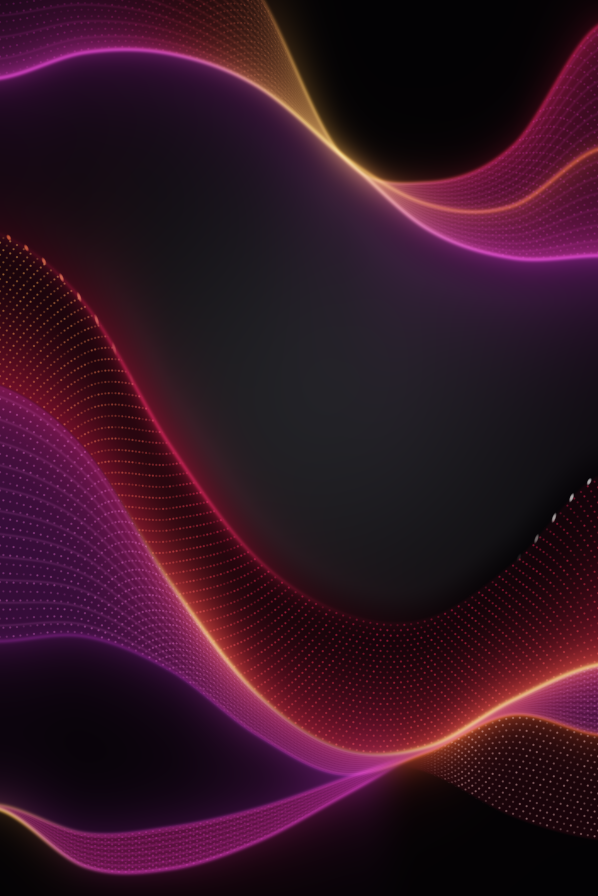
A Shadertoy shader for this background:

```glsl
// Glowing silk-like waves of violet, crimson and gold with fine dot meshes on black.
#define DOT_RADIUS .0013
#define LINE_WIDTH .0036
#define COLUMNS 88.
#define DOT_GAIN .65
#define EXPOSURE 1.12

const vec3 GOLD = vec3(1, .66, .25), ORANGE = vec3(.95, .32, .12);
const vec3 CRIMSON = vec3(.65, .06, .18), MAGENTA = vec3(.75, .14, .62);
const vec3 VIOLET = vec3(.3, .06, .32), SLATE = vec3(.11, .117, .125);

float hash(vec2 cell) {
  vec3 q = fract(cell.xyx * .1031);
  q += dot(q, q.yzx + 33.33);
  return fract((q.x + q.y) * q.z);
}

// Smooth curve through eight evenly spaced heights: (height, slope)
vec2 wave(float x, vec4 a, vec4 b) {
  float k[8] = float[8](a.x, a.y, a.z, a.w, b.x, b.y, b.z, b.w);
  float s = clamp(x, 0., .9999) * 7., t = fract(s);
  int i = int(s);
  float k0 = k[max(i - 1, 0)], k1 = k[i], k2 = k[i + 1], k3 = k[min(i + 2, 7)];
  float c1 = k2 - k0, c2 = 2. * k0 - 5. * k1 + 4. * k2 - k3;
  float c3 = 3. * (k1 - k2) + k3 - k0;
  return vec2(k1 + .5 * t * (c1 + t * (c2 + t * c3)),
              3.5 * (c1 + t * (2. * c2 + 3. * t * c3)));
}

// Signed distance to a wave, positive below it
float below(vec2 p, vec2 w) { return (p.y - w.x) / sqrt(1. + w.y * w.y); }
float bump(float x, float center, float width) { x = (x - center) / width; return exp(-x * x); }
float inside(float d) { return smoothstep(-.003, .003, d); }
float fall(float d, float reach) { return inside(d) * exp(-max(d, 0.) / reach); }

// Sharp line plus a halo with its own reach above and below
float edge(float d, float core, float glow, float up, float down) {
  return core * bump(d, 0., LINE_WIDTH) + glow * exp(-abs(d) / (d < 0. ? up : down));
}

// Staggered round dots and thin threads that follow the sheet between two waves
float mesh(vec2 p, vec2 top, vec2 low, float rows, float threads) {
  float thick = max(low.x - top.x, .001), v = (p.y - top.x) / thick;
  float slope = mix(top.y, low.y, v), gap = thick / rows;
  vec2 g = vec2(p.x * COLUMNS, v * rows);
  g.x += .5 * mod(floor(g.y), 2.);
  vec2 o = (fract(g) - .5) * vec2(1. / COLUMNS, gap);
  o.y += slope * o.x;
  float spot = 1. - smoothstep(0., DOT_RADIUS + 1. / iResolution.x, length(o));
  spot *= (.35 + .65 * hash(floor(g))) * smoothstep(.001, .006, gap);
  float thread = (fract(v * rows * .4) - .5) * gap * 2.5 / sqrt(1. + slope * slope);
  return DOT_GAIN * spot + threads * bump(thread, 0., .0022);
}

void mainImage(out vec4 fragColor, in vec2 fragCoord) {
  vec2 uv = fragCoord / iResolution.xy, p = vec2(uv.x, 1.5 - 1.5 * uv.y);
  float x = p.x, left = 1. - smoothstep(.6, .7, x);

  // Wave outlines, from top to bottom
  vec2 crest = wave(x, vec4(-.39, -.31, -.195, -.02), vec4(.26, .305, .244, .043));
  vec2 fold = wave(x, vec4(.131, .088, .09, .143), vec4(.26, .342, .345, .25));
  vec2 hem = wave(x, vec4(.131, .088, .09, .143), vec4(.26, .383, .432, .428));
  vec2 rim = wave(x, vec4(.391, .51, .748, .934), vec4(1.025, 1.035, .943, .797));
  vec2 spine = wave(x, vec4(.645, .752, .977, 1.16), vec4(1.254, 1.25, 1.172, 1.113));
  vec2 skirt = wave(x, vec4(1.074, 1.066, 1.123, 1.23), vec4(1.297, 1.26, 1.197, 1.23));
  vec2 spray = wave(x, vec4(1.2, 1.2, 1.2, 1.25), vec4(1.27, 1.293, 1.367, 1.406));
  vec2 band = wave(x, vec4(1.348, 1.395, 1.385, 1.354), vec4(1.305, 1.25, 1.172, 1.113));
  vec2 keel = wave(x, vec4(1.355, 1.451, 1.455, 1.41), vec4(1.334, 1.254, 1.172, 1.113));
  float dCrest = below(p, crest), dHem = below(p, hem), dRim = below(p, rim);
  float dSpine = below(p, spine), dSkirt = below(p, skirt);
  float dBand = below(p, band), dKeel = below(p, keel);

  // Dark backdrop with a soft slate centre
  vec3 col = vec3(.012, .008, .014);
  col += SLATE * bump(x, .54, .42) * bump(p.y, .66, .43)
    * smoothstep(-.02, .08, dHem) * (1. - smoothstep(-.06, .02, dRim));

  // Upper veil
  float heat = bump(x, .53, .16), veil = inside(dCrest) * inside(-dHem);
  vec3 silk = mix(mix(MAGENTA, CRIMSON, bump(x, .38, .2)), GOLD, .75 * heat);
  col += VIOLET * mix(.5, .95, x) * fall(dHem, .1);
  col += veil * silk * (.1 + .55 * exp(min(dHem, 0.) / .055) + .5 * mesh(p, crest, hem, 36., .24));
  col += veil * smoothstep(.55, .75, x) * CRIMSON * (.2 + .3 * fall(dCrest, .04));
  col += mix(MAGENTA, GOLD, heat) * edge(dHem, .85, .3, .012, .016);
  col += mix(CRIMSON, GOLD, heat) * edge(dCrest, .45, .25, .025, .02) * smoothstep(.38, .52, x);
  col += mix(ORANGE, GOLD, heat) * edge(below(p, fold), .6, .3, .012, .025) * smoothstep(.5, .62, x);

  // Crimson sheet with a glowing rim
  float depth = clamp(dRim / max(dRim - dSpine, .001), 0., 1.);
  col += CRIMSON * bump(x, .29, .16) * edge(dRim, .75, .55, .035, .014);
  col += CRIMSON * edge(dRim, 0., .2, .06, .02) * (1. - smoothstep(.4, .9, x));
  vec3 grain = mix(mix(GOLD, CRIMSON * 1.4, smoothstep(0., .4, x)), ORANGE, depth * .5);
  col += inside(dRim) * inside(-dSpine)
    * (CRIMSON * (.08 + .68 * depth * depth) + grain * mesh(p, rim, spine, 25., 0.));

  // Loose beads at both ends of the rim
  float bead = length(vec2((fract(x * 34.) - .5) / 34., dRim));
  float ends = 1. - smoothstep(.12, .24, x) + smoothstep(.85, .95, x);
  col += mix(ORANGE, vec3(1), x) * ends * (1. - smoothstep(.001, .005, bead));

  // Violet sheet beneath the golden spine
  col += inside(dSpine) * inside(-dSkirt) * (VIOLET * .65 + CRIMSON * .6 * fall(dSpine, .06)
    + vec3(.7, .3, .6) * mesh(p, spine, skirt, 28., .16));
  float shine = bump(x, .35, .09) + smoothstep(.58, .8, x) + .35 * smoothstep(.2, .4, x);
  col += shine * mix(ORANGE, GOLD, bump(dSpine, 0., .006)) * edge(dSpine, .6, .5, .026, .02);
  col += mix(ORANGE, VIOLET, left) * edge(dSkirt, .5, .3, .01, .025);
  col += VIOLET * .4 * left * fall(dSkirt, .08);

  // Dotted spray at the lower right
  col += inside(dSkirt) * inside(-below(p, spray)) * smoothstep(.66, .72, x)
    * (CRIMSON * .12 + vec3(.9, .65, .65) * mesh(p, skirt, spray, 17., 0.));

  // Lower ribbon
  float ember = bump(x, 0., .11);
  vec3 glow = inside(dBand) * inside(-dKeel)
    * (mix(VIOLET, CRIMSON, .4) * .8 + MAGENTA * mesh(p, band, keel, 17., .18));
  glow += mix(MAGENTA, GOLD, ember) * (edge(dBand, .35, 0., 1., 1.)
    + edge(dKeel, .45 + .5 * ember, .14, .02, .025));
  glow += VIOLET * .45 * fall(-dBand, .05);
  col += left * glow + CRIMSON * .15 * bump(x, .5, .35) * fall(dKeel, .06);

  fragColor = vec4(1. - exp(-EXPOSURE * col), 1);
}
```
